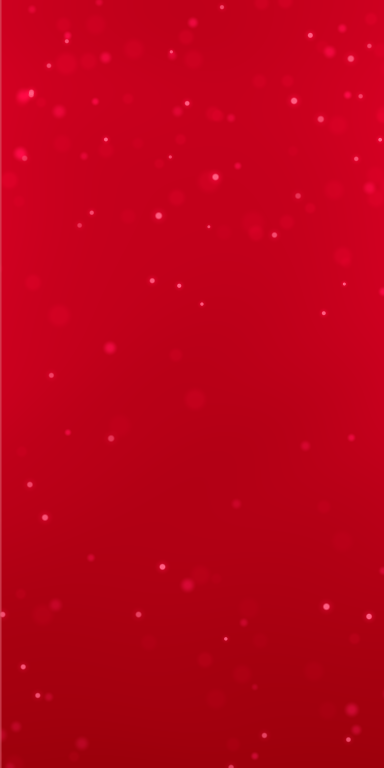
This background is drawn by a WebGL 2 fragment shader. Its source:

```glsl
#version 300 es
precision highp float;
// Deep red gradient with small pink sparks and faint, blurred bokeh discs.

uniform vec2 u_resolution;
out vec4 fragColor;

vec3 hash3(vec2 p) {
    vec3 q = fract(p.xyx * vec3(0.1031, 0.1030, 0.0973));
    q += dot(q, q.yxz + 33.33);
    return fract((q.xxy + q.yzz) * q.zyx);
}

// 0 on the vertical centre line, 1 at the left and right edges
float sideness(vec2 p) {
    return abs(2.0 * p.x * u_resolution.y / u_resolution.x - 1.0);
}

// Lights gather at the top, the sides and the lower right, and leave the middle empty
float crowding(vec2 p) {
    float top = smoothstep(0.5, 0.9, p.y);
    float foot = (1.0 - smoothstep(0.2, 0.36, p.y)) * smoothstep(0.05, 0.3, p.x);
    float side = sideness(p);
    float clump = 1.0 + 0.5 * sin(23.0 * p.x + 2.0 * sin(19.0 * p.y)) * sin(27.0 * p.y);
    return clump * (0.06 + 0.65 * top + 0.4 * foot + 0.45 * side * side);
}

// Scattered discs, one candidate per jittered cell; softness is the blurred part of the radius
float discs(vec2 p, float cell, float chance, float radius, float softness, float seed) {
    vec2 home = floor(p / cell);
    float pixel = 1.0 / u_resolution.y;
    float light = 0.0;
    for (int j = -1; j <= 1; j++) {
        for (int i = -1; i <= 1; i++) {
            vec2 id = home + vec2(i, j) + seed;
            vec3 place = hash3(id);
            vec3 look = hash3(id + 71.7);
            vec2 centre = (id - seed + place.xy) * cell;
            float r = radius * mix(0.5, 1.15, look.x);
            float blur = max(r * softness, pixel);
            float disc = 1.0 - smoothstep(r - blur, r + 0.4 * blur, distance(p, centre));
            float present = step(place.z, chance * crowding(centre));
            light += present * disc * mix(0.4, 1.0, look.y);
        }
    }
    return min(light, 1.5);
}

void main() {
    vec2 p = gl_FragCoord.xy / u_resolution.y;
    float side = sideness(p);

    // Backdrop: dark at the foot, brightest on the upper sides
    float red = 0.612 + 0.34 * p.y - 0.18 * p.y * p.y;
    red += 0.055 * side * side * smoothstep(0.15, 0.55, p.y);
    red -= 0.02 * smoothstep(0.88, 1.0, p.y);

    // Dim hollow in the middle and slow, cloudy unevenness
    red -= 0.015 * exp(-dot(p - vec2(0.3, 0.47), p - vec2(0.3, 0.47)) * 40.0);
    red += 0.006 * sin(13.0 * p.x + 4.0 * sin(7.0 * p.y)) * sin(11.0 * p.y - 9.0 * p.x);
    vec3 color = vec3(red, 0.0, 0.06 + 0.41 * (red - 0.65));

    // Large faint discs, then smaller glows
    color += vec3(0.05, 0.003, 0.025) * discs(p, 0.05, 0.7, 0.014, 0.5, 11.0);
    color += vec3(0.18, 0.04, 0.15) * discs(p, 0.05, 0.4, 0.0085, 0.8, 43.0);

    // Crisp sparks inside small halos
    color += vec3(0.12, 0.02, 0.08) * discs(p, 0.055, 0.55, 0.0085, 1.0, 97.0);
    float spark = discs(p, 0.055, 0.55, 0.0042, 0.5, 97.0);
    color = mix(color, vec3(1.0, 0.37, 0.51), min(1.25 * spark, 1.0));

    // Thin pale rim along the left edge
    float rim = 1.0 - smoothstep(0.001, 0.003, p.x);
    color = mix(color, vec3(0.86, 0.36, 0.42), 0.6 * rim);

    fragColor = vec4(clamp(color, 0.0, 1.0), 1.0);
}
```
